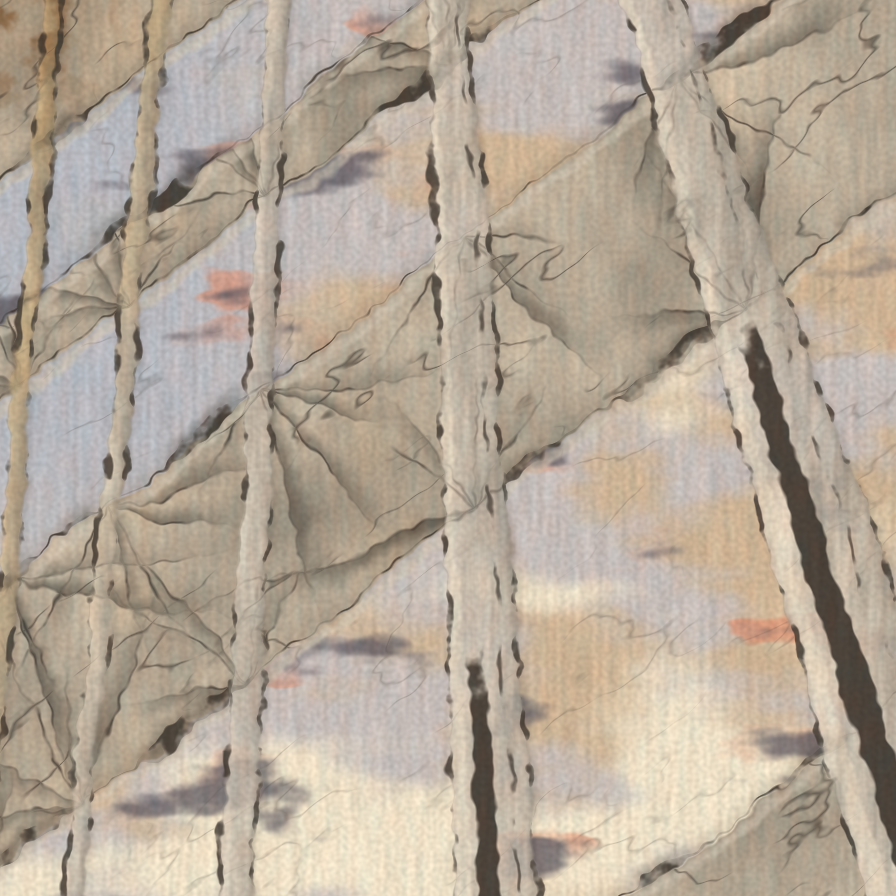
Give the GLSL for this texture, as a Shadertoy shader.

```glsl
// Weathered painted lattice: leaning posts cross slanted canvas bands, with
// cloudy pastel openings between them. Bands and posts are warped distance
// fields; creases fan out from their crossings, under broken ink and streaks.

#define BAND_SLOPE 0.75
#define WARP 0.026
#define INK_WIDTH 0.003
#define CREASE_COUNT 5
#define GRAIN 0.085
#define WALL vec3(0.68, 0.63, 0.555)
#define POST vec3(0.76, 0.715, 0.655)
#define LAVENDER vec3(0.77, 0.735, 0.72)
#define PEACH vec3(0.80, 0.70, 0.58)
#define CREAM vec3(0.93, 0.88, 0.78)
#define INK vec3(0.24, 0.21, 0.18)

// Slanted edges where canvas and opening alternate
const float EDGES[6] = float[6](0.20, 0.36, 0.45, 0.655, 0.965, 1.53);
// Posts: x at the top, lean, half width, widening towards the bottom
const vec4 POSTS[5] = vec4[5](
    vec4(0.06, -0.08, 0.010, 0.0), vec4(0.18, -0.10, 0.011, 0.0),
    vec4(0.31, -0.045, 0.013, 0.4), vec4(0.50, 0.055, 0.022, 1.1),
    vec4(0.725, 0.32, 0.032, 1.5));

float hash(vec2 p) {
    vec3 q = fract(vec3(p.xyx) * 0.1031);
    q += dot(q, q.yzx + 33.33);
    return fract((q.x + q.y) * q.z);
}

float corner(vec2 cell, vec2 offset) {
    float a = 6.2832 * hash(cell);
    return dot(vec2(cos(a), sin(a)), offset);
}

float gradientNoise(vec2 p) {
    vec2 i = floor(p), f = fract(p), e = vec2(1, 0);
    vec2 u = f * f * (3.0 - 2.0 * f);
    return mix(mix(corner(i, f), corner(i + e, f - e), u.x),
               mix(corner(i + e.yx, f - e.yx), corner(i + 1.0, f - 1.0), u.x), u.y);
}

float fbm(vec2 p) {
    float sum = 0.0, amp = 0.6;
    for (int i = 0; i < 4; i++) {
        sum += amp * gradientNoise(p);
        p = mat2(1.6, 1.2, -1.2, 1.6) * p + 17.3;
        amp *= 0.5;
    }
    return sum;
}

float stroke(float d, float width, float soft) {
    return 1.0 - smoothstep(width - soft, width + soft, abs(d));
}

// Cloudy opening: pastel washes, slate streaks and coral rims
vec3 skyColor(vec2 uv) {
    float warm = fbm(uv * vec2(4, 8) + 3.0) + 0.3 * (uv.x - 0.45);
    float glow = fbm(uv * vec2(3, 6) + 21.0) + 0.5 * (0.28 - uv.y);
    float cloud = fbm(uv * vec2(5, 13) + 8.0);
    vec3 c = mix(LAVENDER, PEACH, smoothstep(-0.05, 0.25, warm));
    c = mix(c, CREAM, smoothstep(-0.05, 0.25, glow));
    float cool = smoothstep(0.45, 0.1, uv.x) * smoothstep(0.25, 0.6, uv.y);
    c = mix(c, vec3(0.69, 0.71, 0.75), 0.75 * cool);
    float rim = smoothstep(0.06, 0.15, cloud) * smoothstep(0.0, 0.35, fbm(uv * 5.0 + 60.0));
    c = mix(c, vec3(0.85, 0.54, 0.42), 0.65 * rim);
    return mix(c, vec3(0.36, 0.34, 0.37), 0.75 * smoothstep(0.14, 0.32, cloud));
}

// Creases fanning into the canvas from one crossing: x is ink, y is fold shade
vec2 creaseFan(vec2 r, float heading, float seed, float soft) {
    vec2 result = vec2(0);
    for (int k = 0; k < CREASE_COUNT; k++) {
        float h = hash(vec2(seed, float(k) + 3.0));
        float a = heading + ((float(k) + h) / float(CREASE_COUNT) - 0.5) * 2.6;
        vec2 dir = vec2(cos(a), sin(a));
        float along = dot(r, dir), across = dot(r, vec2(-dir.y, dir.x));
        float reach = 0.12 + 0.18 * hash(vec2(seed + 9.0, float(k)));
        float fade = smoothstep(-0.005, 0.005, along) * (1.0 - smoothstep(0.4, 1.0, along / reach));
        float fold = smoothstep(-soft, soft, across) * (1.0 - smoothstep(0.0, 0.01 + 0.16 * along, across));
        result = max(result, fade * vec2(stroke(across, 0.0014, soft), fold * h));
    }
    return result;
}

void mainImage(out vec4 fragColor, in vec2 fragCoord) {
    vec2 uv = fragCoord / iResolution.xy;
    float soft = 0.0008 + 0.8 / iResolution.y;
    vec2 p = uv + WARP * vec2(0.5 * fbm(uv * 10.0), fbm(uv * 9.0 + 40.0))
                + 0.006 * vec2(gradientNoise(uv * 60.0), gradientNoise(uv * 60.0 + 9.0));
    float down = 1.0 - p.y, slant = down + BAND_SLOPE * p.x;
    float brush = fbm(uv * 24.0 + 5.0), broken = smoothstep(-0.08, 0.2, brush);

    // Slanted bands
    float wall = 1.0, edge = 1.0;
    for (int i = 0; i < 6; i++) {
        float d = (slant - EDGES[i]) * 0.8;
        wall = mix(wall, 1.0 - wall, smoothstep(-soft, soft, d));
        if (abs(d) < abs(edge)) edge = d;
    }

    // Canvas with fanned creases and thin slanted veins
    vec2 crease = vec2(0);
    for (int i = 0; i < 5; i++) for (int j = 2; j < 5; j++) {
        vec4 post = POSTS[i];
        float t = (EDGES[j] - BAND_SLOPE * post.x) / (1.0 + BAND_SLOPE * post.y);
        vec2 node = vec2(post.x + post.y * t, 1.0 - t);
        crease = max(crease, creaseFan(p - node, j == 3 ? -0.93 : 2.21, float(i * 7 + j), soft));
    }
    vec2 veinUv = vec2(uv.x * 0.8 + uv.y * 0.6, uv.y * 0.8 - uv.x * 0.6) * vec2(5, 14);
    float vein = stroke(fbm(veinUv), 0.012, 0.018) * smoothstep(-0.1, 0.15, fbm(uv * 8.0 + 31.0));
    vec3 canvas = mix(WALL, PEACH, 0.6 * smoothstep(0.0, 0.3, fbm(uv * 4.0 + 13.0)));
    canvas *= 1.03 + 0.35 * fbm(uv * 6.0 + 70.0) - 0.38 * crease.y;
    vec3 col = mix(skyColor(uv), canvas, wall);
    float ink = max(wall * crease.x * (0.25 + 0.5 * broken), (0.2 + 0.4 * wall) * vein);

    // Pale beam, soft shadow and uneven edge strokes
    float heavy = smoothstep(0.0, 0.25, fbm(uv * 7.0 + 90.0));
    col = mix(col, mix(POST, CREAM, 0.3), 0.6 * stroke(edge - 0.008, 0.006, 0.004));
    ink = max(ink, 0.4 * stroke(edge + 0.006, 0.008, 0.012) * (0.3 + heavy));
    ink = max(ink, stroke(edge + 0.003, INK_WIDTH * (0.4 + 2.6 * heavy), 0.0015) * (0.3 + 0.6 * broken));

    // Leaning posts with ragged outlines, seams and deep slots
    for (int i = 0; i < 5; i++) {
        vec4 post = POSTS[i];
        float w = post.z * (1.0 + post.w * down);
        float d = p.x - post.x - post.y * down, body = stroke(d, w, 0.003);
        vec3 tone = mix(vec3(0.72, 0.62, 0.46), POST, smoothstep(0.1, 0.4, uv.x + 0.3 * down));
        tone *= 1.0 + 0.3 * fbm(uv * vec2(45, 6)) - 0.08 * d / w;
        col = mix(col, tone, body * 0.8);
        ink *= 1.0 - 0.6 * body;
        float outline = stroke(abs(d) - w, INK_WIDTH * (0.2 + broken), 0.0015);
        ink = max(ink, outline * (0.12 + 0.7 * broken));
        ink = max(ink, 0.25 * stroke(d - w, 0.002, 0.01));
        if (i > 2) {
            float start = (i == 3 ? 0.75 : 0.38) + 0.1 * brush;
            float slot = stroke(d + 0.2 * w, 0.25 * w, 0.002);
            ink = max(ink, 0.9 * slot * smoothstep(-0.02, 0.02, down - start));
            ink = max(ink, 0.7 * broken * stroke(d - 0.5 * w, 0.002, 0.0015));
            col = mix(col, CREAM, 0.4 * stroke(d + 0.78 * w, 0.14 * w, 0.003));
        }
    }

    // Rusty corner, ink, upright streaks and grain
    float rust = smoothstep(0.2, 0.0, length(uv - vec2(0, 1)));
    col = mix(col, vec3(0.50, 0.36, 0.23), rust * (0.3 + 0.6 * broken));
    col = mix(col, INK, ink);
    col *= 1.0 + GRAIN * (gradientNoise(uv * 190.0) + gradientNoise(uv * vec2(150, 14)));
    col += 0.03 * vec3(1, -0.3, -0.7) * gradientNoise(uv * vec2(90, 30));
    fragColor = vec4(clamp(col, 0.0, 1.0), 1.0);
}
```
